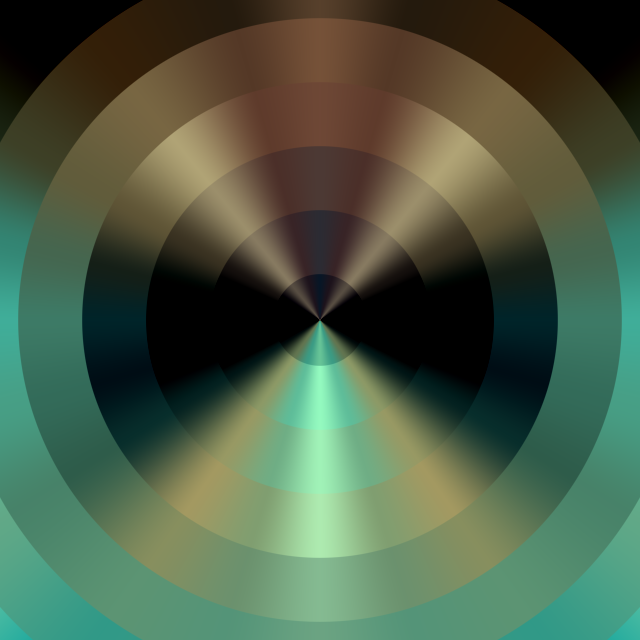
Reproduce this background procedurally as a WebGL 1 fragment shader.

```glsl
precision highp float;

uniform vec2 u_resolution;

#define CORE_RADIUS 0.0716
#define RING_WIDTH 0.1
#define CORE_SHADE 0.76
#define EDGE_SOFTNESS 0.75
#define SHEEN_EASE 0.6

// Tone of one spoke on a ring: blends core, body, shoulder and rim colours,
// extrapolating past both ends.
vec3 tone(float ring, vec3 core, vec3 body, vec3 shoulder, vec3 rim) {
  if (ring < 3.0) return mix(core, body, (ring - 1.0) * 0.5);
  if (ring < 4.0) return mix(body, shoulder, ring - 3.0);
  return mix(shoulder, rim, ring - 4.0);
}

// Partly eased ramp between two spoke angles, in degrees.
float sweep(float from, float to, float angle) {
  float t = clamp((angle - from) / (to - from), 0.0, 1.0);
  return mix(t, t * t * (3.0 - 2.0 * t), SHEEN_EASE);
}

// Conic sheen, running from the top (0) down to the bottom (180).
vec3 sheen(float angle, float ring) {
  // Copper crown
  vec3 color = tone(ring, vec3(0.17, 0.17, 0.20), vec3(0.43, 0.28, 0.21),
                    vec3(0.46, 0.32, 0.22), vec3(0.34, 0.25, 0.17));
  vec3 copper = tone(ring, vec3(0.22, 0.14, 0.15), vec3(0.37, 0.23, 0.17),
                     vec3(0.33, 0.22, 0.15), vec3(0.14, 0.10, 0.05));
  color = mix(color, copper, sweep(0.0, 16.0, angle));

  // Upper brass highlight and its falloff
  vec3 brass = tone(ring, vec3(0.53, 0.48, 0.38), vec3(0.69, 0.64, 0.46),
                    vec3(0.47, 0.40, 0.26), vec3(0.20, 0.12, 0.03));
  color = mix(color, brass, sweep(16.0, 39.0, angle));
  vec3 bronze = tone(ring, vec3(0.08, 0.06, 0.05), vec3(0.37, 0.33, 0.21),
                     vec3(0.38, 0.36, 0.23), vec3(0.24, 0.25, 0.15));
  color = mix(color, bronze, sweep(39.0, 60.0, angle));

  // Sides: black inside, teal outside; negative tones clip to black
  vec3 dusk = tone(ring, vec3(-0.15, -0.12, -0.10), vec3(0.08, 0.12, 0.09),
                   vec3(0.27, 0.40, 0.31), vec3(0.20, 0.52, 0.45));
  color = mix(color, dusk, sweep(60.0, 76.0, angle));
  vec3 teal = tone(ring, vec3(-0.20, -0.20, -0.22), vec3(0.0, 0.14, 0.16),
                   vec3(0.24, 0.48, 0.40), vec3(0.25, 0.68, 0.60));
  color = mix(color, teal, sweep(76.0, 90.0, angle));
  vec3 navy = tone(ring, vec3(-0.20, -0.20, -0.20), vec3(-0.02, 0.05, 0.08),
                   vec3(0.20, 0.42, 0.35), vec3(0.28, 0.62, 0.52));
  color = mix(color, navy, sweep(90.0, 106.0, angle));
  vec3 pine = tone(ring, vec3(0.0, 0.08, 0.08), vec3(0.03, 0.18, 0.17),
                   vec3(0.18, 0.36, 0.29), vec3(0.28, 0.51, 0.41));
  color = mix(color, pine, sweep(106.0, 122.0, angle));

  // Lower olive highlight
  vec3 olive = tone(ring, vec3(0.55, 0.60, 0.40), vec3(0.64, 0.60, 0.38),
                    vec3(0.53, 0.56, 0.37), vec3(0.36, 0.58, 0.45));
  color = mix(color, olive, sweep(122.0, 145.0, angle));

  // Mint beam at the bottom
  vec3 sea = tone(ring, vec3(0.37, 0.74, 0.60), vec3(0.50, 0.62, 0.44),
                  vec3(0.42, 0.57, 0.43), vec3(0.33, 0.58, 0.47));
  color = mix(color, sea, sweep(145.0, 163.0, angle));
  vec3 mint = tone(ring, vec3(0.58, 0.98, 0.75), vec3(0.68, 0.92, 0.69),
                   vec3(0.52, 0.73, 0.57), vec3(0.42, 0.64, 0.51));
  return mix(color, mint, sweep(163.0, 180.0, angle));
}

void main() {
  float size = min(u_resolution.x, u_resolution.y);
  vec2 p = (gl_FragCoord.xy - 0.5 * u_resolution) / size;

  // Ring index with softened steps
  float steps = (length(p) - CORE_RADIUS) / RING_WIDTH + 0.5;
  float soft = min(EDGE_SOFTNESS / (size * RING_WIDTH), 0.45);
  float ring = floor(steps) + smoothstep(0.5 - soft, 0.5 + soft, fract(steps));

  // Mirrored angle from the top; the offset keeps atan defined at the centre
  float angle = degrees(atan(abs(p.x) + 0.00001, p.y));

  vec3 color = sheen(angle, ring);
  color *= mix(CORE_SHADE, 1.0, clamp(ring, 0.0, 1.0));
  gl_FragColor = vec4(clamp(color, 0.0, 1.0), 1.0);
}
```
